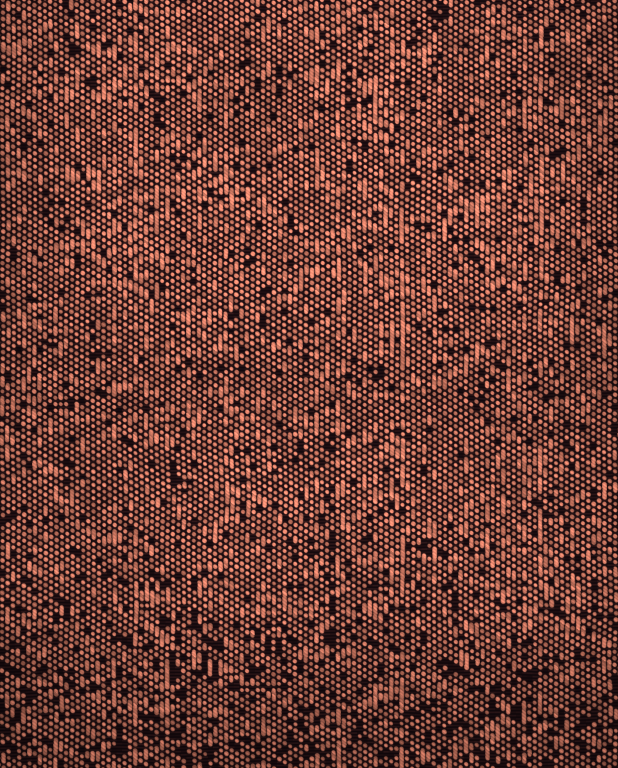
Give the GLSL for this texture, as a Shadertoy shader.

```glsl
// Woven cloth: coral warp stitches over a near-black weft, with irregular floats and streaks.

const vec2 THREADS = vec2(116.0, 238.0); // warp columns, weft picks
const float PICK = 0.61;                 // pick height in column widths

float hash(vec2 p) {
    vec3 q = fract(vec3(p.xyx) * 0.1031);
    q += dot(q, q.yzx + 33.33);
    return fract((q.x + q.y) * q.z);
}

float noise(vec2 p) {
    vec2 i = floor(p), f = fract(p);
    f = f * f * (3.0 - 2.0 * f);
    return mix(mix(hash(i), hash(i + vec2(1, 0)), f.x),
               mix(hash(i + vec2(0, 1)), hash(i + vec2(1, 1)), f.x), f.y);
}

// Plain weave, with some crossings flipped to make long floats or dark gaps
bool warpOnTop(vec2 cell) {
    float height = cell.y / THREADS.y;
    float chance = hash(cell + 41.0);
    float streak = pow(hash(vec2(cell.x, 7.0)), 6.0);
    float band = noise(vec2(cell.x * 0.1, cell.y * 0.2) + 19.0);
    if (mod(cell.x + cell.y, 2.0) < 0.5) {
        float gap = 0.06 + 0.12 * smoothstep(0.4, 0.05, height);
        return chance > gap * (0.3 + 1.4 * noise(cell * vec2(0.08, 0.3))) * (1.0 - streak);
    }
    return chance < 0.03 + (0.12 + 0.6 * streak) * smoothstep(0.1, 0.8, band);
}

vec3 cloth(vec2 uv) {
    vec2 p = uv * THREADS;
    p.x += 0.4 * (noise(uv * vec2(9.0, 14.0)) - 0.5);
    p.y += 1.2 * (noise(uv * vec2(11.0, 7.0) + 5.0) - 0.5);
    vec2 home = floor(p);
    float across = p.x - home.x - 0.5;

    // Weft: dark rounded picks with a faint plum sheen
    float ridge = 0.5 + 0.5 * cos(6.2832 * (p.y - home.y - 0.5));
    vec3 color = mix(vec3(0.07, 0.03, 0.045), vec3(0.2, 0.1, 0.105),
                     ridge * (0.3 + 0.7 * hash(home + 3.0)));

    // Warp: nearest capsule among this pick and its neighbours
    float dist = 1.0;
    vec2 nearest = home;
    for (float j = -1.0; j <= 1.0; j++) {
        vec2 cell = home + vec2(0.0, j);
        if (!warpOnTop(cell)) continue;
        float along = (p.y - cell.y - 0.5) * PICK;
        float low = warpOnTop(cell - vec2(0, 1)) ? -0.5 * PICK : -0.02;
        float high = warpOnTop(cell + vec2(0, 1)) ? 0.5 * PICK : 0.02;
        float lean = across + 0.12 * along;
        float d = length(vec2(lean, along - clamp(along, low, high)));
        if (d < dist) {
            dist = d;
            nearest = cell;
        }
    }
    float radius = 0.43 + 0.1 * (hash(nearest + 11.0) - 0.5);
    float bulge = sqrt(max(0.0, 1.0 - dist * dist / (radius * radius)));
    float twist = 0.5 + 0.5 * sin(6.2832 * (p.y * PICK * 1.6 + across * 1.1));
    float tone = (0.5 + 0.5 * bulge) * (0.86 + 0.14 * twist)
               * (0.78 + 0.36 * hash(nearest + 23.0));
    vec3 yarn = vec3(0.96, 0.56, 0.455) * tone;
    float soft = max(0.12, 0.7 * THREADS.x / iResolution.x);
    color = mix(color, yarn, 1.0 - smoothstep(radius - soft, radius + soft, dist));

    // Uneven light: dim foot and edges, soft mottling
    float light = mix(0.8, 1.03, smoothstep(0.0, 0.3, uv.y));
    light *= 1.0 - 0.25 * pow(abs(uv.x - 0.5) * 1.7, 4.0);
    light *= 0.93 + 0.14 * noise(uv * vec2(5.0, 8.0) + 31.0);
    return color * light;
}

void mainImage(out vec4 fragColor, in vec2 fragCoord) {
    // Four samples per pixel keep the fine threads smooth
    vec3 sum = vec3(0.0);
    for (int k = 0; k < 4; k++) {
        vec2 offset = vec2(float(k % 2), float(k / 2)) * 0.5 - 0.25;
        sum += cloth((fragCoord + offset) / iResolution.xy);
    }
    fragColor = vec4(sum * 0.25, 1.0);
}
```
